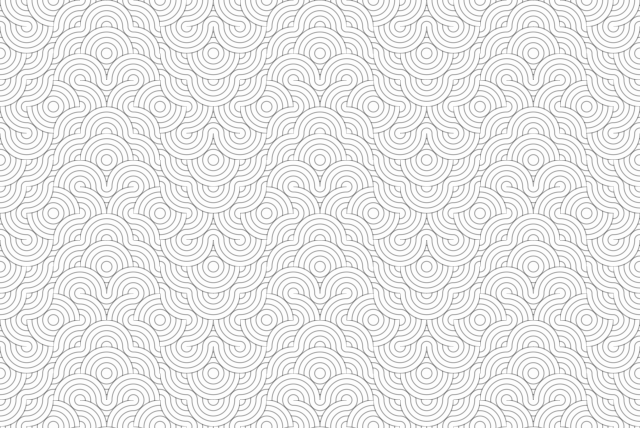
Write a WebGL 2 fragment shader that draws this pattern.

```glsl
#version 300 es
precision highp float;
// Fine grey line pattern of overlapping concentric quarter arcs that form fans and waves.

#define REPEATS_ACROSS 3.0
#define TILES_WIDE 8.0      // tiles in one repeat, across
#define TILES_HIGH 4.0      // tiles in one repeat, down
#define RINGS 5.0           // rings in one quarter disc
#define LINE_WIDTH 0.0165   // in tile sides
#define SOFTNESS 0.75       // edge filter radius, in pixels
#define PAPER vec3(0.992)
#define INK vec3(0.2)

uniform vec2 u_resolution;
out vec4 fragColor;

// Filtered coverage of a line at distance d from its middle.
float lineCoverage(float d, float blur) {
    float halfWidth = 0.5 * LINE_WIDTH;
    return smoothstep(-blur, blur, d + halfWidth) - smoothstep(-blur, blur, d - halfWidth);
}

// Concentric rings, the outermost with a radius of one tile side.
float ringInk(float radius, float blur) {
    float nearest = clamp(floor(radius * RINGS + 0.5), 1.0, RINGS) / RINGS;
    return lineCoverage(abs(radius - nearest), blur);
}

// Corner of a tile that holds its front disc; x to the right, y down.
vec2 frontCorner(vec2 tile) {
    bool lowerSide = tile.x > 1.5;
    float rowsFacingRight = (lowerSide ? 5.0 : 2.0) - tile.x;
    return vec2(tile.y < rowsFacingRight - 0.5 ? 1.0 : 0.0, lowerSide ? 1.0 : 0.0);
}

float patternInk(vec2 p, float blur) {
    // Fold each repeat about its vertical axis.
    float middle = 0.5 * TILES_WIDE;
    p = mod(p, vec2(TILES_WIDE, TILES_HIGH));
    p.x = middle - abs(p.x - middle);

    vec2 tile = min(floor(p), vec2(middle, TILES_HIGH) - 1.0);
    vec2 local = p - tile;
    vec2 corner = frontCorner(tile);

    // The front disc hides the rings of the opposite corner.
    float frontRadius = length(local - corner);
    float backRadius = length(local - (1.0 - corner));
    float uncovered = smoothstep(-blur, blur, frontRadius - 1.0);
    return min(ringInk(frontRadius, blur) + uncovered * ringInk(backRadius, blur), 1.0);
}

void main() {
    float tilesPerPixel = REPEATS_ACROSS * TILES_WIDE / u_resolution.x;
    vec2 fromTop = vec2(gl_FragCoord.x, u_resolution.y - gl_FragCoord.y);

    // Four samples per pixel soften the seams between tiles.
    float ink = 0.0;
    for (int i = 0; i < 4; i++) {
        vec2 offset = vec2(i % 2, i / 2) * 0.5 - 0.25;
        ink += 0.25 * patternInk((fromTop + offset) * tilesPerPixel, SOFTNESS * tilesPerPixel);
    }
    fragColor = vec4(mix(PAPER, INK, ink), 1.0);
}
```
